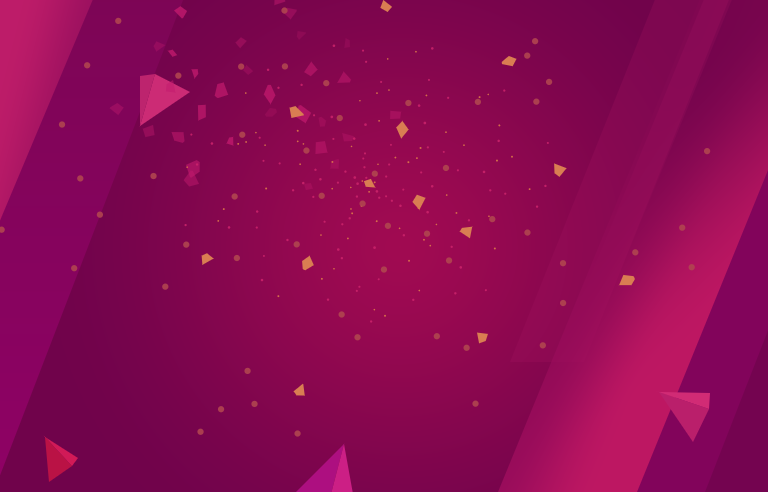
Write a WebGL 2 fragment shader that draws this background.

```glsl
#version 300 es
precision highp float;

uniform vec2 u_resolution;
out vec4 fragColor;

float pixelSize;

// Three random values in 0..1 from one seed
vec3 hash3(float seed) {
  vec3 h = fract(vec3(seed) * vec3(0.1031, 0.1030, 0.0973));
  h += dot(h, h.yzx + 33.33);
  return fract((h.xxy + h.yzz) * h.zyx);
}

// Antialiased coverage of a signed distance
float cover(float d) {
  return clamp(0.5 - d / pixelSize, 0.0, 1.0);
}

// Distance to the right of a leaning line that meets y = 0 at foot
float slant(vec2 p, float foot, float lean) {
  return (p.x - foot - lean * p.y) * inversesqrt(1.0 + lean * lean);
}

float cross2(vec2 a, vec2 b) {
  return a.x * b.y - a.y * b.x;
}

float edgeSide(vec2 p, vec2 a, vec2 b) {
  return cross2(p - a, normalize(b - a));
}

float triangle(vec2 p, vec2 a, vec2 b, vec2 c) {
  float turn = sign(cross2(b - a, c - a));
  return max(max(turn * edgeSide(p, a, b), turn * edgeSide(p, b, c)), turn * edgeSide(p, c, a));
}

// Golden-angle scatter with a little jitter
vec2 scatter(float i, float count, vec2 spread, float falloff, vec3 rnd) {
  float angle = i * 2.39996 + rnd.x * 0.9;
  float radius = pow((i + rnd.y) / count, falloff);
  return spread * radius * vec2(cos(angle), sin(angle));
}

// Irregular four-sided chip
float shard(vec2 q, float size, float seed) {
  float d = length(q) - size * 1.6;
  for (float k = 0.0; k < 4.0; k++) {
    vec3 rnd = hash3(seed + k * 7.3);
    float angle = seed + k * 1.5708 + (rnd.x - 0.5) * 0.9;
    d = max(d, dot(q, vec2(cos(angle), sin(angle))) - size * (0.55 + 0.6 * rnd.y));
  }
  return d;
}

// Radial backdrop with slanted ribbons on both sides
vec3 backdrop(vec2 p) {
  float glow = smoothstep(-0.4, 3.7, length(p - vec2(4.0, 2.45)));
  vec3 color = mix(vec3(0.635, 0.04, 0.32), vec3(0.44, 0.012, 0.295), glow);

  // Left ribbons
  vec3 plum = mix(vec3(0.56, 0.005, 0.395), vec3(0.49, 0.02, 0.335), p.y / 4.92);
  color = mix(color, plum, cover(slant(p, -0.064, 0.385)));
  float shade = smoothstep(0.2, 1.1, p.x + (4.92 - p.y) * 0.25);
  vec3 rose = mix(vec3(0.74, 0.11, 0.41), vec3(0.60, 0.06, 0.37), shade);
  color = mix(color, rose, cover(slant(p, -1.14, 0.42)));

  // Translucent right panel and streak
  float panel = cover(-slant(p, 4.58, 0.4)) * cover(slant(p, 5.32, 0.4)) * cover(1.3 - p.y);
  color = mix(color, vec3(0.64, 0.07, 0.37), panel * 0.26);
  float streak = cover(-slant(p, 5.02, 0.41)) * cover(slant(p, 5.3, 0.41));
  color = mix(color, vec3(0.66, 0.08, 0.39), streak * 0.2 * smoothstep(1.5, 4.0, p.y));

  // Bright right ribbon, fading toward the top
  float across = slant(p, 4.98, 0.41);
  float fade = 1.0 - smoothstep(1.4, 4.1, p.y - p.x + 6.8);
  vec3 ribbon = mix(vec3(0.61, 0.05, 0.36), vec3(0.74, 0.09, 0.385), smoothstep(0.0, 0.9, across));
  color = mix(color, ribbon, cover(-across) * (0.1 + 0.9 * fade));

  // Dark right corner
  color = mix(color, vec3(0.51, 0.015, 0.355), cover(-slant(p, 6.37, 0.407)));
  return mix(color, vec3(0.455, 0.015, 0.315), cover(-slant(p, 7.05, 0.39)));
}

vec3 confetti(vec2 p, vec3 color) {
  // Pink chips, thickest at upper left
  for (float i = 0.0; i < 30.0; i++) {
    vec3 rnd = hash3(i + 11.0);
    vec2 q = p - vec2(2.5, 3.95) - scatter(i, 30.0, vec2(1.6, 1.0), 0.6, rnd);
    float d = shard(q, 0.035 + 0.03 * rnd.z, i + 40.0);
    color = mix(color, vec3(0.76, 0.10, 0.43), cover(d) * (0.2 + 0.6 * rnd.y));
  }
  // Fine specks
  for (float i = 0.0; i < 150.0; i++) {
    vec3 rnd = hash3(i + 101.0);
    vec2 q = p - vec2(3.65, 3.1) - scatter(i, 150.0, vec2(1.9, 1.45), 0.9, rnd);
    vec3 tint = rnd.z < 0.4 ? vec3(0.88, 0.50, 0.28) : vec3(0.80, 0.14, 0.42);
    color = mix(color, tint, cover(length(q) - 0.007 - 0.006 * rnd.z) * 0.85);
  }
  // Muted round dots
  for (float i = 0.0; i < 56.0; i++) {
    vec3 rnd = hash3(i + 301.0);
    vec2 q = p - vec2(3.5, 2.85) - scatter(i, 56.0, vec2(3.7, 2.5), 0.65, rnd);
    color = mix(color, vec3(0.69, 0.27, 0.31), cover(length(q) - 0.031) * 0.9);
  }
  // Gold chips
  for (float i = 0.0; i < 13.0; i++) {
    vec3 rnd = hash3(i + 501.0);
    vec2 q = p - vec2(4.1, 2.9) - scatter(i, 13.0, vec2(2.8, 2.1), 0.75, rnd);
    color = mix(color, vec3(0.85, 0.49, 0.32), cover(shard(q, 0.055, i + 70.0)));
  }
  return color;
}

// Folded two-tone pyramids: both faces share the edge a-b
vec3 pyramid(vec2 p, vec3 color, vec2 a, vec2 b, vec2 c, vec2 d, vec3 light, vec3 dark) {
  color = mix(color, dark, cover(triangle(p, a, b, d)));
  return mix(color, light, cover(triangle(p, a, b, c)));
}

void main() {
  // The canvas is 4.92 units high
  pixelSize = 4.92 / u_resolution.y;
  vec2 p = gl_FragCoord.xy * pixelSize;
  vec3 color = backdrop(p);

  color = pyramid(p, color, vec2(1.55, 4.18), vec2(1.4, 3.66), vec2(1.9, 4.0), vec2(1.4, 4.16),
    vec3(0.80, 0.17, 0.46), vec3(0.74, 0.14, 0.43));
  color = pyramid(p, color, vec2(0.45, 0.55), vec2(0.72, 0.26), vec2(0.78, 0.34), vec2(0.49, 0.1),
    vec3(0.82, 0.10, 0.34), vec3(0.73, 0.07, 0.27));
  color = pyramid(p, color, vec2(3.44, 0.48), vec2(3.31, -0.02), vec2(3.53, -0.02), vec2(2.94, -0.02),
    vec3(0.80, 0.12, 0.52), vec3(0.68, 0.06, 0.50));
  color = pyramid(p, color, vec2(6.59, 1.0), vec2(7.09, 0.83), vec2(7.1, 0.99), vec2(6.93, 0.5),
    vec3(0.82, 0.17, 0.46), vec3(0.73, 0.12, 0.42));

  fragColor = vec4(confetti(p, color), 1.0);
}
```
